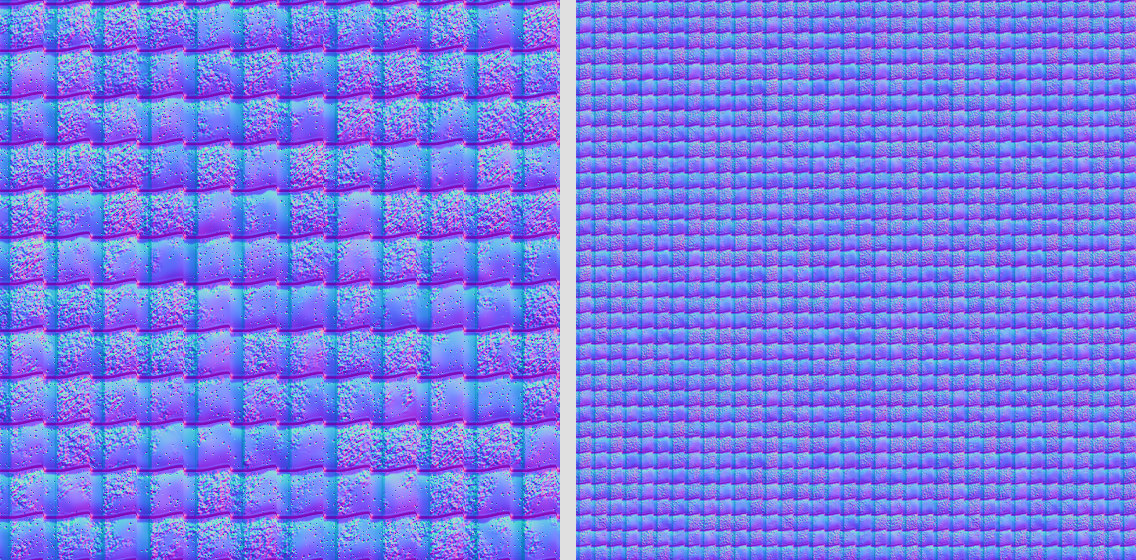
Left: one tile. Right: repeated 3 by 3.
This texture map is drawn by a WebGL 1 fragment shader. Its source:

```glsl
precision highp float;
// Normal map of a weathered clay roof: 12 by 12 overlapping tiles with pits, grain and curled lips.
uniform vec2 u_resolution;

vec2 hash2(vec2 p) {
  vec3 a = fract(p.xyx * vec3(0.1031, 0.1030, 0.0973));
  a += dot(a, a.yzx + 33.33);
  return fract((a.xx + a.yz) * a.zy);
}

float gradDot(vec2 cell, vec2 f, vec2 corner) {
  float angle = 6.2832 * hash2(cell + corner).x;
  return dot(vec2(cos(angle), sin(angle)), f - corner);
}

float gradientNoise(vec2 p) {
  vec2 i = floor(p), f = fract(p);
  vec2 w = f * f * f * (f * (f * 6.0 - 15.0) + 10.0);
  float low = mix(gradDot(i, f, vec2(0.0)), gradDot(i, f, vec2(1.0, 0.0)), w.x);
  float high = mix(gradDot(i, f, vec2(0.0, 1.0)), gradDot(i, f, vec2(1.0)), w.x);
  return mix(low, high, w.y);
}

// Scattered round dents, at most one per grid cell
float pits(vec2 p, float density) {
  vec2 cell = floor(p);
  vec2 size = hash2(cell + 71.0);
  vec2 center = 0.32 + 0.36 * hash2(cell);
  float radius = mix(0.14, 0.31, size.y);
  float dent = 1.0 - smoothstep(0.0, radius, length(fract(p) - center));
  return dent * radius * step(size.x, density);
}

// Fine relief: slow swell, grain, slanted scratches and pits
float relief(vec2 p, float grain, float scratch, float density) {
  float h = 0.07 * gradientNoise(p * 2.0);
  h += grain * (0.055 * gradientNoise(p * 9.0) + 0.032 * gradientNoise(p * 19.0 + 7.0));
  vec2 slanted = vec2(p.x + 0.6 * p.y, p.y - 0.6 * p.x);
  h += grain * scratch * 0.04 * gradientNoise(slanted * vec2(4.0, 16.0));
  h -= 0.13 * pits(p * 8.0, density);
  return h - 0.08 * pits(p * 13.0 + 5.0, density * 0.7);
}

void main() {
  vec2 q = gl_FragCoord.xy / u_resolution * 12.0 + vec2(-0.215, 0.125);

  // The lower lip curls up to the right, then drops at a notch
  float t = fract(q.x - 0.74);
  float lift = 0.1 * smoothstep(0.3, 0.95, t) * (1.0 - smoothstep(0.95, 1.0, t));
  vec2 tile = vec2(q.x, q.y - lift);
  vec2 id = mod(floor(tile), 12.0);
  float u = fract(tile.x), v = fract(tile.y);

  // Wear of this tile
  vec2 wear = hash2(id + 3.0), tilt = hash2(id + 29.0) - 0.5;
  vec2 local = vec2(u, v) + floor(hash2(id + 57.0) * 40.0);
  float patches = gradientNoise(local * 2.6 + 11.0);
  float grain = smoothstep(-0.25, 0.4, patches + wear.x - 0.35 - 0.6 * (u - 0.4) + 0.4 * (v - 0.5));
  float density = mix(0.1, 0.5, wear.y);

  // Rounded body, facing up at the top and down at the bottom
  float c = v - 0.47;
  vec2 slope = vec2(0.0, 1.1 * c + 3.0 * c * c * c - 0.4 * exp(-9.0 * v));
  slope += tilt * vec2(0.3, 0.24);
  slope.x += 0.3 * grain * exp(-40.0 * (u - 0.62) * (u - 0.62));
  slope.x -= 0.55 * smoothstep(0.68, 0.97, u) * (1.0 - smoothstep(0.97, 1.0, u));

  // Surface detail by finite differences
  float e = 0.012;
  float h = relief(local, grain, tilt.x + 0.5, density);
  float hx = relief(local + vec2(e, 0.0), grain, tilt.x + 0.5, density);
  float hy = relief(local + vec2(0.0, e), grain, tilt.x + 0.5, density);
  float inside = smoothstep(0.05, 0.12, v) * (1.0 - 0.6 * smoothstep(0.92, 1.0, v));
  slope -= inside * vec2(hx - h, hy - h) / e;

  // Shaded recess beneath the lip of the row above
  float rim = 0.93 + 0.06 * gradientNoise(vec2(local.x * 5.0, id.y + 0.5)) + 0.05 * tilt.y * (u - 0.5);
  float recess = smoothstep(rim - 0.03, min(rim + 0.03, 0.995), v);
  slope.y = mix(slope.y, -0.3, recess);

  // Seam between neighbours, facing left
  float seam = abs(fract(q.x + 0.5) - 0.5);
  float seamDepth = mix(0.6, 1.3, hash2(mod(vec2(floor(q.x + 0.5), id.y), 12.0) + 83.0).x);
  slope.x -= seamDepth * (1.0 - smoothstep(0.01, 0.055, seam)) * smoothstep(0.04, 0.12, v);

  // Steep lip line with a thin rounded crest
  float lip = 1.0 - smoothstep(0.045, 0.07, v);
  slope.y = mix(slope.y, -2.2, lip);
  slope.y += 0.45 * exp(-2500.0 * (v - 0.09) * (v - 0.09));
  slope.y = mix(-0.3, slope.y, smoothstep(0.0, 0.025, v));

  // Notch where the curled corner falls to the right
  vec2 notch = fract(vec2(q.x - 0.74, q.y - 0.05) + 0.5) - 0.5;
  float corner = exp(-dot(notch * notch, vec2(900.0, 330.0)));
  slope += corner * vec2(2.0, 0.9);

  gl_FragColor = vec4(0.5 + 0.5 * normalize(vec3(slope, 1.0)), 1.0);
}
```
